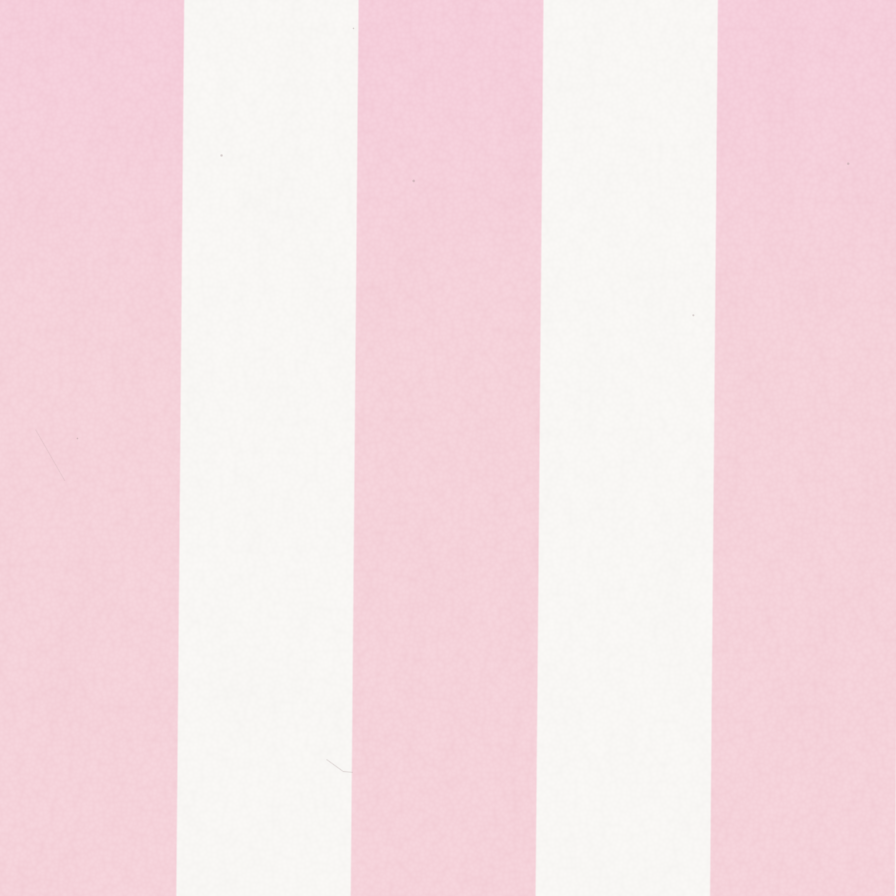
Reproduce this pattern procedurally as a WebGL 1 fragment shader.

```glsl
precision highp float;

uniform vec2 u_resolution;

const vec3 PINK = vec3(0.960, 0.820, 0.852);
const vec3 WHITE = vec3(0.972, 0.966, 0.956);
const vec3 FIBRE = vec3(0.66, 0.59, 0.59);

const float PERIOD = 0.401;
const float WHITE_WIDTH = 0.1947;
const float WHITE_CENTRE = 0.2985;
const float LEAN = 0.0088;

vec2 hash2(vec2 cell) {
    vec3 p = fract(vec3(cell.xyx) * vec3(0.1031, 0.1030, 0.0973));
    p += dot(p, p.yzx + 33.33);
    return fract((p.xx + p.yz) * p.zy);
}

// Distance to the nearest jittered cell point
float cellular(vec2 p) {
    vec2 cell = floor(p);
    vec2 local = fract(p);
    float nearest = 2.0;
    for (int j = -1; j <= 1; j++) {
        for (int i = -1; i <= 1; i++) {
            vec2 offset = vec2(float(i), float(j));
            vec2 toPoint = offset + hash2(cell + offset) - local;
            nearest = min(nearest, dot(toPoint, toPoint));
        }
    }
    return sqrt(nearest);
}

// Signed distance to the nearest vertical band, negative inside
float bandDistance(float x, float centre, float period, float width) {
    float phase = fract((x - centre) / period + 0.5) - 0.5;
    return abs(phase) * period - 0.5 * width;
}

float segmentDistance(vec2 p, vec2 a, vec2 b) {
    vec2 along = b - a;
    float t = clamp(dot(p - a, along) / dot(along, along), 0.0, 1.0);
    return length(p - a - along * t);
}

float coverage(float distance, float softness) {
    return 1.0 - smoothstep(-softness, softness, distance);
}

// Sparse dust: one possible dot per grid cell
float specks(vec2 p, float density, float share, float softness) {
    vec2 cell = floor(p * density);
    vec2 seed = hash2(cell + 17.0);
    vec2 centre = (cell + 0.2 + 0.6 * hash2(cell + 71.0)) / density;
    float radius = mix(0.0006, 0.0013, seed.y);
    return step(seed.x, share) * coverage(length(p - centre) - radius, softness);
}

// Fine paper tooth over broader, vertically stretched mottling
float paperGrain(vec2 p) {
    float fine = cellular(p * 190.0) - 0.47;
    float medium = cellular(p * vec2(85.0, 62.0) + 9.0) - 0.47;
    float broad = cellular(p * vec2(24.0, 9.0) + 31.0) - 0.47;
    return 0.016 * fine + 0.010 * medium + 0.006 * broad;
}

void main() {
    vec2 uv = gl_FragCoord.xy / u_resolution;
    float pixel = 1.0 / min(u_resolution.x, u_resolution.y);
    float softness = max(pixel, 0.0014);

    // Slightly leaning stripes, with the pink deepening towards the top
    float x = uv.x - LEAN * (uv.y - 0.5);
    float band = bandDistance(x, WHITE_CENTRE, PERIOD, WHITE_WIDTH);
    float topTint = smoothstep(0.55, 1.0, uv.y);
    vec3 pink = PINK + vec3(0.0, -0.016, 0.004) * topTint;
    vec3 colour = mix(pink, WHITE, coverage(band, softness));

    // Paper texture, stronger in green and blue on the pink ink
    float inked = 1.0 - coverage(band, softness);
    colour -= paperGrain(uv) * mix(vec3(0.8), vec3(0.7, 1.5, 1.3), inked);

    // Dust and fine scratches
    float dust = specks(uv, 7.0, 0.16, pixel);
    float scratch = segmentDistance(uv, vec2(0.040, 0.520), vec2(0.072, 0.464));
    float hair = min(segmentDistance(uv, vec2(0.365, 0.152), vec2(0.383, 0.139)),
                     segmentDistance(uv, vec2(0.383, 0.139), vec2(0.393, 0.138)));
    float wear = max(0.45 * dust, 0.22 * coverage(scratch - 0.0003, softness));
    wear = max(wear, 0.40 * coverage(hair - 0.0003, softness));

    gl_FragColor = vec4(mix(colour, FIBRE, wear), 1.0);
}
```
